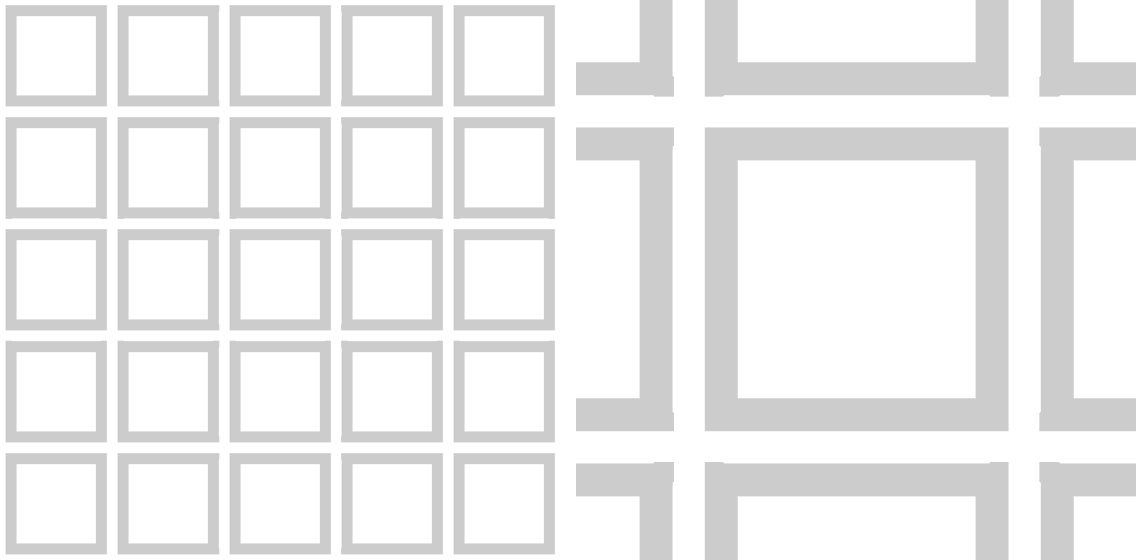
Left: the whole. Right: its middle third, enlarged.
A Shadertoy shader for this pattern:

```glsl
// Five by five grid of grey square frames on white, with faint raised corners on some sides.

const float REPEATS = 5.0;
const vec3 PAPER = vec3(1.0);
const vec3 FRAME = vec3(0.8);

// Lengths below are fractions of one cell.
const float OUTER_HALF = 0.452;
const float INNER_HALF = 0.354;
const vec2 CENTRE_SHIFT = vec2(0.002);
const float CORNER_LENGTH = 0.056;
const float CORNER_RISE = 0.0043;

// Smoothed coverage of a centred box with the given half size.
float boxCoverage(vec2 p, vec2 halfSize, vec2 pixel) {
    vec2 c = clamp(0.5 + (halfSize - abs(p)) / pixel, 0.0, 1.0);
    return c.x * c.y;
}

// Outer half size, raised near corners on sides that face the middle cell.
vec2 outerSize(vec2 p, vec2 cell, vec2 pixel) {
    vec2 offset = cell - floor(0.5 * REPEATS);
    vec2 adjacent = 1.0 - step(0.5, abs(abs(offset) - 1.0));
    vec2 facing = adjacent * step(p * offset, vec2(0.0));
    vec2 nearCorner = clamp(0.5 + (abs(p.yx) - OUTER_HALF + CORNER_LENGTH) / pixel.yx, 0.0, 1.0);
    return OUTER_HALF + CORNER_RISE * facing * nearCorner;
}

void mainImage(out vec4 fragColor, in vec2 fragCoord) {
    vec2 grid = REPEATS * fragCoord / iResolution.xy;
    vec2 pixel = REPEATS / iResolution.xy;
    vec2 cell = mod(floor(grid), REPEATS);
    vec2 p = fract(grid) - 0.5 - CENTRE_SHIFT;

    // Frame: outer square with the inner square removed.
    float outer = boxCoverage(p, outerSize(p, cell, pixel), pixel);
    float inner = boxCoverage(p, vec2(INNER_HALF), pixel);
    fragColor = vec4(mix(PAPER, FRAME, outer - inner), 1.0);
}
```
